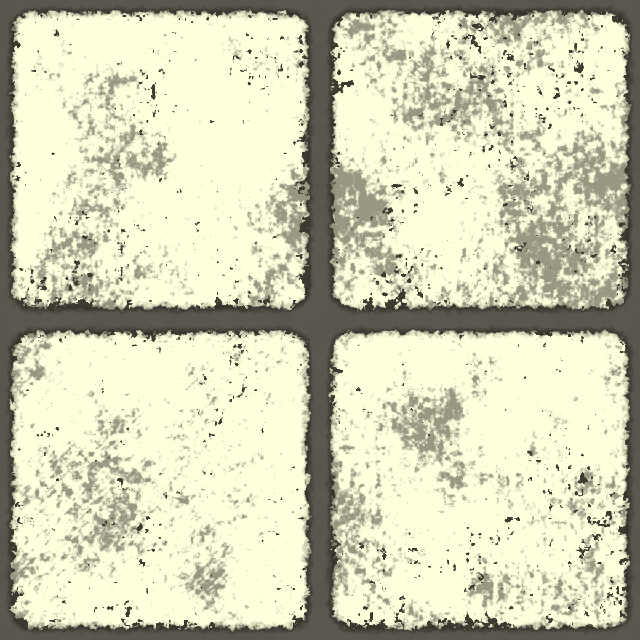
Give the GLSL for this pattern, as a Shadertoy shader.

```glsl
float hash(vec2 p, float seed) {
    uvec3 q = uvec3(vec3(p, seed)) * uvec3(1597U, 51749U, 3812U) + 977U;
    uint h = q.x ^ (q.y * 7919U) ^ (q.z * 6151U);
    h = (h ^ (h >> 16)) * 73244475U;
    h = (h ^ (h >> 15)) * 73244475U;
    return float((h ^ (h >> 16)) & 65535U) / 65535.0;
}

// Value noise whose lattice wraps once per canvas
float noise(vec2 uv, vec2 freq, float seed) {
    vec2 p = uv * freq, i = floor(p), f = fract(p);
    f = f * f * (3.0 - 2.0 * f);
    vec2 a = mod(i, freq), b = mod(i + 1.0, freq);
    return mix(mix(hash(a, seed), hash(vec2(b.x, a.y), seed), f.x),
               mix(hash(vec2(a.x, b.y), seed), hash(b, seed), f.x), f.y);
}

float fbm(vec2 uv, float freq, int octaves, float seed) {
    float sum = 0.0, total = 0.0, amp = 1.0;
    for (int i = 0; i < octaves; i++) {
        sum += amp * noise(uv, vec2(freq), seed + float(i));
        total += amp;
        amp *= 0.65;
        freq *= 2.0;
    }
    return sum / total;
}

float roundBox(vec2 p, float halfSize, float radius) {
    vec2 q = abs(p) - halfSize + radius;
    return length(max(q, 0.0)) + min(max(q.x, q.y), 0.0) - radius;
}

void mainImage(out vec4 fragColor, in vec2 fragCoord) {
    vec2 uv = fragCoord / iResolution.xy;
    vec2 tile = floor(uv * 2.0);
    vec2 local = fract(uv * 2.0) - 0.5;
    float seed = 100.0 * (1.0 + tile.x + 2.0 * tile.y);
    float heavyWear = 1.0 - abs(tile.x - tile.y);

    // Straight tile outline with a finely crumbled rim
    float edge = roundBox(local, 0.467, 0.07);
    float crumble = fbm(uv, 110.0, 3, 3.0) - 0.5;
    float ragged = edge + 0.035 * crumble;

    // Glaze with grainy grey stains, brushed diagonally on one tile
    vec2 brushUv = tile.x + tile.y < 0.5 ? vec2(uv.x - uv.y, uv.x + uv.y) : uv;
    float stain = 0.64 * fbm(uv, 6.0, 5, seed)
                + 0.36 * fbm(uv, 120.0, 3, seed + 10.0)
                + 0.09 * (noise(brushUv, vec2(190.0, 36.0), seed + 20.0) - 0.5)
                + mix(-0.015, 0.008, heavyWear);
    vec3 glaze = vec3(1.0, 1.0, 0.87);
    glaze = mix(glaze, vec3(0.60, 0.59, 0.51), smoothstep(0.54, 0.67, stain));
    glaze = mix(glaze, vec3(0.55, 0.54, 0.46), 0.7 * smoothstep(-0.024, -0.003, ragged));

    // Clustered dark chips, denser near the rim
    float chips = fbm(uv, 100.0, 3, seed + 30.0)
                + 0.6 * (fbm(uv, 8.0, 4, seed + 40.0) - 0.5)
                + 0.18 * smoothstep(-0.05, 0.0, edge);
    glaze = mix(glaze, vec3(0.23, 0.23, 0.19), smoothstep(0.76, 0.84, chips));

    // Grout, softly darkened against the tiles
    vec3 grout = vec3(0.36, 0.34, 0.305) * (0.96 + 0.08 * fbm(uv, 32.0, 4, 53.0));
    float shade = smoothstep(-0.010, 0.016, edge + 0.02 * crumble);
    grout = mix(vec3(0.18, 0.18, 0.15), grout, shade);

    vec3 color = mix(glaze, grout, smoothstep(-0.011, -0.001, ragged));
    fragColor = vec4(color, 1.0);
}
```
